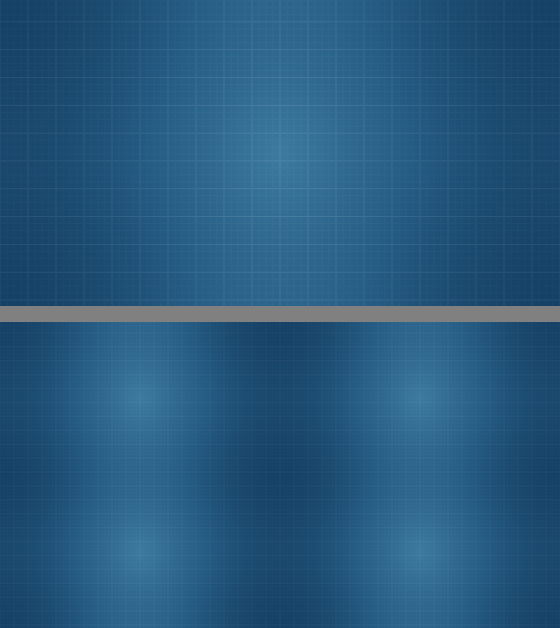
Top, the tile; bottom, the same tile 2 across and 2 down.
Write a WebGL 1 fragment shader that draws this background.

```glsl
precision highp float;

uniform vec2 u_resolution;

#define CELLS vec2(20.0, 11.0)
#define SUBDIVISIONS 4.0
#define GRID_OFFSET vec2(0.0, 0.215)
#define LINE_WIDTH 0.0024
#define MAJOR_ALPHA 0.16
#define MINOR_ALPHA 0.05
#define EDGE_FADE 0.35
#define GLOW_STRETCH vec2(1.0, 0.46)
#define CENTER_BLUE vec3(0.235, 0.475, 0.62)
#define MIDDLE_BLUE vec3(0.145, 0.36, 0.515)
#define EDGE_BLUE vec3(0.085, 0.255, 0.40)
#define LINE_COLOR vec3(0.92, 0.98, 1.0)

const float PI = 3.14159265;

// Pixel coverage of grid lines; lengths are fractions of canvas height
float gridLines(vec2 uv, vec2 count, vec2 offset) {
  vec2 canvas = u_resolution / u_resolution.y;
  float pixel = 1.0 / u_resolution.y;
  vec2 toLine = abs(fract(uv * count - offset + 0.5) - 0.5) / count * canvas;
  vec2 overlap = (0.5 * (LINE_WIDTH + pixel) - toLine) / pixel;
  vec2 coverage = clamp(overlap, 0.0, min(1.0, LINE_WIDTH / pixel));
  return max(coverage.x, coverage.y);
}

// Radial glow whose slope vanishes at the borders, so it wraps smoothly
float glowRadius(vec2 uv) {
  return length(sin(PI * (uv - 0.5)) * GLOW_STRETCH);
}

vec3 paperColor(float radius) {
  vec3 inner = mix(CENTER_BLUE, MIDDLE_BLUE, clamp(radius / 0.67, 0.0, 1.0));
  return mix(inner, EDGE_BLUE, clamp((radius - 0.67) / 0.43, 0.0, 1.0));
}

void main() {
  vec2 uv = gl_FragCoord.xy / u_resolution;
  float radius = glowRadius(uv);
  vec3 color = paperColor(radius);

  // Fine and main rulings share the same phase
  float minor = gridLines(uv, CELLS * SUBDIVISIONS, GRID_OFFSET * SUBDIVISIONS);
  float major = gridLines(uv, CELLS, GRID_OFFSET);
  float ink = max(minor * MINOR_ALPHA, major * MAJOR_ALPHA);
  ink *= 1.0 - EDGE_FADE * min(radius, 1.0);

  gl_FragColor = vec4(mix(color, LINE_COLOR, ink), 1.0);
}
```
